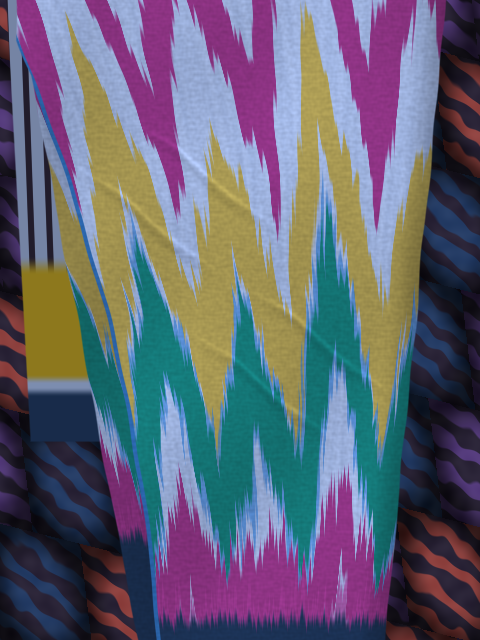
A Shadertoy shader for this pattern:

```glsl
// Draped ikat cloth with feathered zigzag bands, hanging before dark fabric rolls.

const vec3 LILAC   = vec3(0.61, 0.69, 0.86);
const vec3 MAGENTA = vec3(0.55, 0.20, 0.51);
const vec3 OLIVE   = vec3(0.65, 0.59, 0.32);
const vec3 TEAL    = vec3(0.08, 0.47, 0.47);
const vec3 BLUE    = vec3(0.20, 0.47, 0.80);
const vec3 NAVY    = vec3(0.11, 0.20, 0.34);
const vec3 INK     = vec3(0.13, 0.11, 0.17);
const vec3 PURPLE  = vec3(0.29, 0.20, 0.43);
const vec3 RUST    = vec3(0.50, 0.22, 0.20);
const float PERIOD  = 0.32;   // zigzag width as a share of the cloth
const float FAN     = 0.18;   // sideways spread toward the top
const float SHORT   = 0.65;   // height of every second peak
const float TALL    = 1.12;   // height of the tallest peak
const float FEATHER = 0.012;  // softness of dyed edges
const float BLEED   = 0.075;  // thread-by-thread shift of the dye
const float HEM     = 0.968;  // start of the navy border

float hash(vec2 p) {
    vec3 q = fract(vec3(p.xyx) * 0.1031);
    q += dot(q, q.yzx + 33.33);
    return fract((q.x + q.y) * q.z);
}

float cornerSlope(vec2 cell, vec2 offset) {
    float a = 6.2832 * hash(cell);
    return dot(vec2(cos(a), sin(a)), offset);
}

float gradientNoise(vec2 p) {
    vec2 i = floor(p), f = fract(p);
    vec2 w = f * f * f * (f * (f * 6.0 - 15.0) + 10.0);
    vec2 e = vec2(1, 0);
    return mix(mix(cornerSlope(i, f), cornerSlope(i + e, f - e), w.x),
               mix(cornerSlope(i + e.yx, f - e.yx), cornerSlope(i + 1.0, f - 1.0), w.x), w.y);
}

// Ragged vertical shift, constant along each bundle of threads
float threadShift(float u, float v) {
    return BLEED * (gradientNoise(vec2(u * 34.0, v * 3.0) + 40.0)
                  + 0.9 * gradientNoise(vec2(u * 105.0, v * 5.0) + 70.0));
}

// Coverage of one zigzag band; integers of n are valleys
float zigzag(float n, float v, float valley, float rise, float halfWidth) {
    float k = floor(n);
    float peak = mod(k, 2.0) > 0.5 ? SHORT : (k == 2.0 ? TALL : 1.0);
    float wave = 1.0 - abs(2.0 * fract(n) - 1.0);
    float d = abs(v - valley + rise * peak * wave) - halfWidth;
    return 1.0 - smoothstep(-FEATHER, FEATHER, d);
}

vec3 ikat(float u, float v) {
    float n = u * (1.0 + FAN * (1.0 - v)) / PERIOD;
    float w = v + threadShift(u, v);
    vec3 c = LILAC + 0.05 * gradientNoise(vec2(u * 60.0, v * 6.0));
    c = mix(c, MAGENTA, zigzag(n, w, 0.235, 0.60, 0.115));
    c = mix(c, OLIVE, zigzag(n, w, 0.585, 0.41, 0.115));
    c = mix(c, BLUE, 0.65 * zigzag(n, w + 0.6 * threadShift(u + 3.0, v), 0.81, 0.34, 0.13));
    c = mix(c, TEAL, zigzag(n, w, 0.81, 0.34, 0.10));
    c = mix(c, MAGENTA, zigzag(n, w, 1.0, 0.16, 0.09));
    // Dyed strip and navy hem
    c = mix(c, MAGENTA * 1.1, 0.75 * smoothstep(0.93, 0.96, w));
    return mix(c, NAVY, smoothstep(HEM - FEATHER, HEM + FEATHER, v + 0.3 * (w - v)));
}

// Staggered rolls with slanted woven stripes
vec3 fabricRolls(vec2 p) {
    vec2 g = vec2(p.x + 0.12 * p.y, p.y + 0.25 * p.x) * vec2(7.0, 5.5);
    g.x += 0.5 * mod(floor(g.y), 2.0);
    vec2 id = floor(g), f = fract(g) - 0.5;
    float h = hash(id + 7.0);
    vec3 dye = h < 0.45 ? PURPLE : (h < 0.72 ? RUST : NAVY);
    float slant = f.x * (6.0 + 6.0 * h) + f.y * 22.0;
    float stripe = smoothstep(-0.25, 0.25, sin(slant + 2.5 * gradientNoise(g * 5.0)));
    vec3 c = mix(INK, dye, stripe * 0.85);
    float roundness = smoothstep(0.55, 0.2, length(f * vec2(1.0, 0.9)));
    return c * (0.4 + 0.85 * roundness) + 0.04 * gradientNoise(p * 45.0);
}

// Narrow cloth hanging behind on the left
vec3 backCloth(float x, float v) {
    vec3 c = mix(LILAC * 0.75, INK, smoothstep(0.3, 0.7, sin(x * 220.0 - v * 8.0)));
    c = mix(c, OLIVE * vec3(0.85, 0.8, 0.35), smoothstep(0.40, 0.43, v));
    c = mix(c, LILAC * 0.8, smoothstep(0.585, 0.60, v));
    return mix(c, NAVY * 0.85, smoothstep(0.605, 0.62, v));
}

void mainImage(out vec4 fragColor, in vec2 fragCoord) {
    vec2 p = fragCoord / iResolution.y;
    float px = 1.0 / iResolution.y, v = 1.0 - p.y;
    float wobble = 0.006 * gradientNoise(vec2(v * 9.0, 2.0));
    float selvage = 0.43 * v - 0.182 * v * v + wobble;
    float left = min(0.026 + 0.19 * v, max(selvage, 0.026)) + wobble;
    float right = 0.697 - 0.095 * v + wobble;

    vec3 c = fabricRolls(p);
    float back = smoothstep(-px, px, min(p.x - 0.01 - 0.055 * v, 0.69 - v));
    c = mix(c, backCloth(p.x, v), back * step(p.x, 0.2));

    // Front panel, with the turned-under fold offset along the warp
    float u = (p.x - selvage) / (right - selvage);
    float front = smoothstep(-px, px, p.x - selvage);
    vec3 cloth = mix(ikat(u, v + 0.13) * 0.86, ikat(u, v), front);
    cloth = mix(cloth, BLUE * 0.85, smoothstep(0.0045, 0.002, abs(p.x - selvage)));

    // Weave, soft drape and diagonal creases
    float weave = gradientNoise(p * vec2(190.0, 150.0)) + gradientNoise(p * vec2(60.0, 210.0));
    float light = 0.98 + 0.07 * weave + 0.16 * gradientNoise(vec2(p.x * 5.0 + v * 2.0, v * 3.0));
    for (int i = 0; i < 4; i++) {
        float s = float(i);
        vec2 q = p - vec2(0.23 + 0.09 * s, 0.66 - 0.13 * s + 0.2 * mod(s, 2.0));
        float across = q.y + 0.75 * q.x + 0.02 * gradientNoise(q * 9.0);
        float span = smoothstep(0.13, 0.03, abs(q.x));
        light += span * (0.15 * exp(-pow(across / 0.005, 2.0)) - 0.09 * exp(-pow((across + 0.013) / 0.010, 2.0)));
    }
    light *= mix(0.78, 1.0, smoothstep(0.0, 0.05, right - p.x));
    float inside = smoothstep(-px, px, min(p.x - left, right - p.x));
    fragColor = vec4(clamp(mix(c, cloth * light, inside), 0.0, 1.0), 1.0);
}
```
